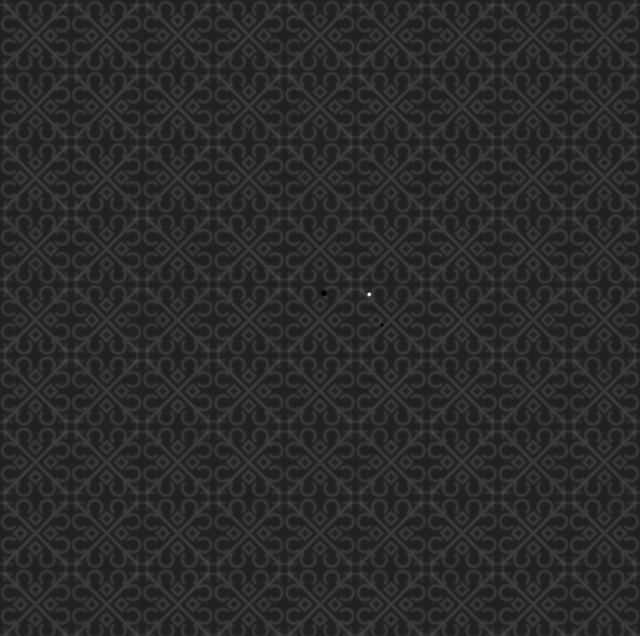
Write a Shadertoy shader that draws this pattern.

```glsl
#define COLUMNS 9.0
#define GROUND 0.127
#define INK_GAIN 0.096
#define STROKE 0.026
#define DIAGONAL_END 0.43
#define DIAMOND_POS 0.21
#define DIAMOND_SIZE 0.081
#define CURL_POS vec2(0.165, 0.367)
#define CURL_RADIUS 0.10
#define CURL_APERTURE 2.27
#define TICK_POS 0.43
#define WEAR 0.12

float hash(vec2 p) {
    vec3 q = fract(p.xyx * 0.1031);
    q += dot(q, q.yzx + 33.33);
    return fract((q.x + q.y) * q.z);
}

float valueNoise(vec2 p) {
    vec2 i = floor(p), f = fract(p);
    f = f * f * (3.0 - 2.0 * f);
    return mix(mix(hash(i), hash(i + vec2(1, 0)), f.x),
               mix(hash(i + vec2(0, 1)), hash(i + vec2(1, 1)), f.x), f.y);
}

float segmentDist(vec2 p, vec2 a, vec2 b) {
    vec2 pa = p - a, ba = b - a;
    return length(pa - ba * clamp(dot(pa, ba) / dot(ba, ba), 0.0, 1.0));
}

// Arc opening downwards, aperture measured from the upward axis
float arcDist(vec2 p, float radius, float aperture) {
    vec2 end = vec2(sin(aperture), cos(aperture));
    p.x = abs(p.x);
    return end.y * p.x > end.x * p.y ? length(p - end * radius) : abs(length(p) - radius);
}

float diamondDist(vec2 p, float size) {
    p = abs(p);
    return segmentDist(p, vec2(size, 0.0), vec2(0.0, size));
}

// Soft stroke, never narrower than a pixel
float softLine(float dist, float pixel) {
    float w = dist / max(STROKE, pixel);
    return exp(-w * w);
}

// One ornament, with p in -0.5..0.5
float ornament(vec2 p, float pixel) {
    // Fold into one octant
    p = abs(p);
    if (p.x > p.y) p = p.yx;

    float ink = 1.12 * softLine(segmentDist(p, vec2(0.0), vec2(DIAGONAL_END)), pixel);
    ink += softLine(diamondDist(p - vec2(0.0, DIAMOND_POS), DIAMOND_SIZE), pixel);
    ink += 0.95 * softLine(arcDist(p - CURL_POS, CURL_RADIUS, CURL_APERTURE), pixel);

    // Crossed ticks around the cell corners
    float tick = min(segmentDist(p, vec2(0.34, TICK_POS), vec2(0.5, TICK_POS)),
                     segmentDist(p, vec2(TICK_POS), vec2(TICK_POS, 0.5)));
    ink += 0.6 * softLine(tick, pixel);
    return min(ink, 1.4);
}

void mainImage(out vec4 fragColor, in vec2 fragCoord) {
    // Width is one unit, rows are counted from the top edge
    vec2 uv = vec2(fragCoord.x, iResolution.y - fragCoord.y) / iResolution.x;
    float pixel = 1.0 / iResolution.x;
    vec2 grid = uv * COLUMNS;

    // Uneven inking and faint grain
    float ink = ornament(fract(grid) - 0.5, pixel * COLUMNS);
    ink *= 1.0 + WEAR * (valueNoise(grid * 3.0) - 0.5);
    float tone = GROUND + INK_GAIN * ink;
    tone += 0.008 * (valueNoise(uv * 256.0) - 0.5);

    // Stray specks: position, radius, tone
    vec4 specks[3] = vec4[3](vec4(0.506, 0.458, 0.0045, 0.0),
                             vec4(0.577, 0.460, 0.0028, 0.95),
                             vec4(0.597, 0.508, 0.0022, 0.0));
    for (int i = 0; i < 3; i++) {
        float dist = length(uv - specks[i].xy) - specks[i].z;
        tone = mix(tone, specks[i].w, 1.0 - smoothstep(-pixel, pixel, dist));
    }

    fragColor = vec4(vec3(tone), 1.0);
}
```
